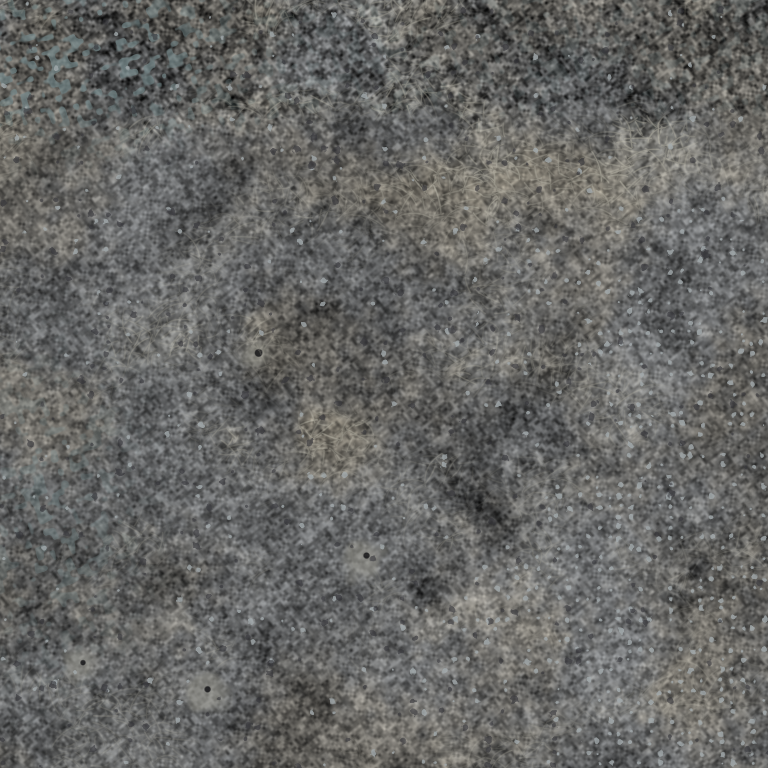
Write a WebGL 1 fragment shader that draws this texture.

```glsl
precision highp float;
// Dry grey ground seen from above: grainy soil, a dark scrubby band along the top,
// drifts of pale straw, burrow mounds with dark holes, chalky specks and a faint trail.
// Layered value noise makes the soil; jittered cells scatter stalks, specks and mounds.
uniform vec2 u_resolution;

#define BRIGHTNESS 0.398
#define GRAIN 1.45
#define BLOTCH 1.1
#define BAND_EDGE 0.845
#define STRAW_CELLS 34.0
#define STRAW_WIDTH 0.0007
#define STRAW_GAIN 0.75
#define MOUND_CELLS 5.0
#define MOUND_CHANCE 0.5
#define SPECK_CELLS 75.0

const vec3 COOL = vec3(0.982, 1.0, 1.018);
const vec3 WARM = vec3(1.02, 1.0, 0.955);
const vec3 STRAW = vec3(0.67, 0.66, 0.61);
const vec3 CHALK = vec3(0.64, 0.67, 0.68);
const vec3 LEAF = vec3(0.43, 0.50, 0.51);
const vec3 MOUND = vec3(0.53, 0.53, 0.51);
const vec3 HOLE = vec3(0.10, 0.10, 0.11);

float hash(vec2 p) {
  vec3 q = fract(p.xyx * vec3(0.1031, 0.1030, 0.0973));
  q += dot(q, q.yzx + 33.33);
  return fract((q.x + q.y) * q.z);
}

vec2 hash2(vec2 p) { return vec2(hash(p), hash(p + 71.7)); }

vec2 turn(vec2 p, float a) {
  float c = cos(a), s = sin(a);
  return vec2(c * p.x + s * p.y, c * p.y - s * p.x);
}

// Value noise centred on zero, turned so that its lattice does not show
float noise(vec2 uv, float freq) {
  vec2 p = turn(uv, freq) * freq + freq;
  vec2 i = floor(p), f = fract(p);
  f = f * f * (3.0 - 2.0 * f);
  float low = mix(hash(i), hash(i + vec2(1.0, 0.0)), f.x);
  float high = mix(hash(i + vec2(0.0, 1.0)), hash(i + 1.0), f.x);
  return mix(low, high, f.y) - 0.5;
}

// Soft elliptical area
float drift(vec2 uv, vec2 centre, vec2 size) {
  vec2 d = (uv - centre) / size;
  return exp(-dot(d, d));
}

// Bent thin stalks, two per cell
float stalks(vec2 uv, float cells, float px) {
  vec2 p = uv * cells, id = floor(p);
  float cover = 0.0;
  for (int j = -1; j <= 1; j++)
  for (int i = -1; i <= 1; i++)
  for (int k = 0; k < 2; k++) {
    vec2 cell = id + vec2(float(i), float(j));
    vec2 seed = cell + 130.0 * float(k) + cells;
    vec2 shape = hash2(seed + 19.0);
    float angle = 0.3 + 2.4 * noise(cell, 0.23) + 2.2 * (shape.x - 0.5);
    vec2 d = turn(p - cell - hash2(seed), angle);
    d.y += (shape.y - 0.5) * 0.9 * d.x * d.x;
    float reach = mix(0.25, 0.85, shape.y);
    float dist = length(vec2(max(abs(d.x) - reach, 0.0), d.y)) / cells;
    float line = 1.0 - smoothstep(0.0, STRAW_WIDTH + px, dist);
    cover = max(cover, line * mix(0.3, 1.0, hash(seed + 43.0)));
  }
  return cover;
}

// Small rough dots, one in some of the cells
float specks(vec2 uv, float cells, float chance, float px) {
  vec2 p = uv * cells, id = floor(p);
  vec2 d = (fract(p) - mix(vec2(0.3), vec2(0.7), hash2(id))) / cells;
  float size = mix(0.08, 0.25, hash(id + 9.0)) / cells;
  float dist = length(d) * (1.0 + 0.9 * noise(uv, 310.0));
  return step(hash(id + 27.0), chance) * (1.0 - smoothstep(size - px * 0.5, size + px, dist));
}

void main() {
  vec2 uv = gl_FragCoord.xy / u_resolution;
  float px = 1.0 / min(u_resolution.x, u_resolution.y);
  float mottle = noise(uv, 19.0), patchy = noise(uv, 7.0);
  float clump = noise(uv, 62.0);

  // Soil: fine grain over broad blotches and slanting streaks
  float grain = 0.16 * noise(uv, 263.0) + 0.13 * noise(uv, 137.0) + 0.08 * clump;
  float blotch = 0.07 * mottle + 0.08 * patchy + 0.05 * noise(uv, 3.3);
  float streak = noise(turn(uv, 0.5) * vec2(0.25, 1.0), 27.0) * smoothstep(0.6, 0.2, uv.y);
  float band = smoothstep(-0.015, 0.02, uv.y - BAND_EDGE + 0.05 * mottle + 0.03 * patchy);
  float tone = BRIGHTNESS + GRAIN * grain * (1.0 + 0.4 * band) + BLOTCH * blotch + 0.05 * streak;
  tone -= 0.045 * band;
  tone -= 0.09 * smoothstep(0.2, 0.42, noise(uv, 15.0) + 0.2 * clump);
  vec3 col = tone * mix(COOL, WARM, smoothstep(-0.3, 0.4, noise(uv, 9.0) + 0.4 * clump));

  // Faint winding trail
  float trailX = 0.69 - 0.25 * uv.y + 0.012 * sin(uv.y * 21.0) + 0.012 * mottle;
  float trail = 1.0 - smoothstep(0.003, 0.015, abs(uv.x - trailX));
  trail *= smoothstep(0.66, 0.58, uv.y) * smoothstep(-0.4, 0.2, noise(uv, 23.0));
  col += 0.075 * trail;

  // Bluish leaves, thickest in the scrub at the left
  float leafy = drift(uv, vec2(0.1, 0.92), vec2(0.16, 0.09)) + 0.5 * drift(uv, vec2(0.07, 0.33), vec2(0.1, 0.18));
  float leaf = smoothstep(0.08, 0.26, noise(uv, 115.0) + 0.3 * clump);
  col = mix(col, LEAF + 0.3 * grain, leaf * clamp(leafy + 0.2 * band, 0.0, 0.8));

  // Burrow mounds
  vec2 m = uv * MOUND_CELLS, id = floor(m);
  vec2 d = (fract(m) - mix(vec2(0.3), vec2(0.7), hash2(id + 5.0))) / MOUND_CELLS;
  float present = step(hash(id + 31.0), MOUND_CHANCE) * step(id.x, 2.5) * step(id.y, 3.5);
  float rim = length(d) + 0.014 * mottle + 0.014 * clump;
  float radius = mix(0.014, 0.03, hash(id + 12.0));
  float mound = present * (1.0 - smoothstep(radius - 0.008, radius + 0.008, rim));
  col = mix(col, MOUND + 0.5 * grain, 0.8 * mound);
  float hole = 1.0 - smoothstep(0.003, 0.004 + px, length(d - 0.004) + 0.003 * clump);
  col = mix(col, HOLE, 0.9 * present * hole);

  // Straw drifts, with thin scattered stalks elsewhere
  float lift = 0.12 * (uv.x - 0.72);
  float straw = drift(uv - vec2(0.0, lift), vec2(0.72, 0.775), vec2(0.22, 0.05));
  straw += 0.8 * drift(uv, vec2(0.42, 0.865), vec2(0.14, 0.018));
  straw += 0.7 * drift(uv, vec2(0.38, 0.49), vec2(0.19, 0.09)) * smoothstep(-0.2, 0.25, mottle + patchy);
  straw += 0.5 * smoothstep(0.1, 0.4, noise(uv, 11.0) + 0.5 * mottle) * (0.5 + 0.5 * band);
  straw = clamp(straw * (1.0 + mottle) + 0.09, 0.0, 1.0);
  float stalk = max(stalks(uv, STRAW_CELLS, px), 0.8 * stalks(uv, STRAW_CELLS * 1.7, px));
  col *= mix(vec3(1.0), WARM * 1.04, straw);
  col = mix(col, STRAW + 0.5 * grain, STRAW_GAIN * stalk * straw);

  // Chalky specks on the right, dark pits everywhere
  float chalky = 0.05 + 0.3 * smoothstep(0.45, 0.95, uv.x + 0.5 * patchy) * smoothstep(0.75, 0.6, uv.y);
  col = mix(col, CHALK, 0.8 * specks(uv, SPECK_CELLS, chalky, px));
  col = mix(col, HOLE * 2.0, 0.6 * specks(uv + 0.37, SPECK_CELLS * 0.8, 0.12, px));
  gl_FragColor = vec4(clamp(col, 0.0, 1.0), 1.0);
}
```
